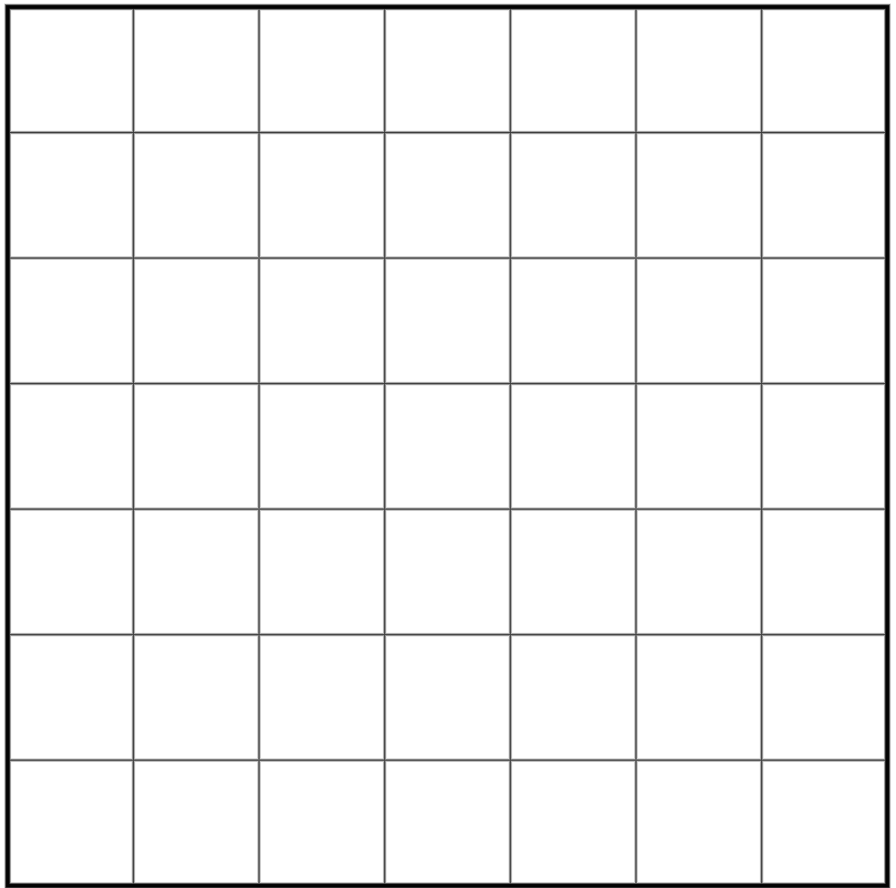
This pattern is drawn by a WebGL 2 fragment shader. Its source:

```glsl
#version 300 es
precision highp float;
// A seven by seven grid of thin dark lines on white, inside a heavier frame.
// Each fragment measures its distance to the nearest rule and to the frame,
// then turns these distances into soft-edged ink. Unit: the canvas height.

uniform vec2 u_resolution;
out vec4 fragColor;

const vec3 PAPER = vec3(1.0);
const vec3 INK = vec3(0.01);
const float CELLS = 7.0;
const vec2 GRID_MIN = vec2(0.0087, 0.0026);
const vec2 GRID_MAX = vec2(0.9992, 0.9921);
const float RULE_WIDTH = 0.0016;
const float FRAME_WIDTH = 0.0057;
const float RULE_SOFTNESS = 0.0020;
const float FRAME_SOFTNESS = 0.0017;

// Signed distance to a box with square corners, negative inside
float boxDistance(vec2 p, vec2 center, vec2 halfSize) {
    vec2 q = abs(p - center) - halfSize;
    return max(q.x, q.y);
}

// Distance to the nearest inner rule on each axis, leaving out the outer edges
vec2 ruleDistance(vec2 p, vec2 lo, vec2 hi, float cells) {
    vec2 pitch = (hi - lo) / cells;
    vec2 cell = (p - lo) / pitch;
    vec2 nearest = clamp(floor(cell + 0.5), 1.0, cells - 1.0);
    return abs(cell - nearest) * pitch;
}

// Ink coverage of a stroke with a soft edge
float stroke(float dist, float width, float soft) {
    float halfWidth = 0.5 * width;
    return 1.0 - smoothstep(halfWidth - soft, halfWidth + soft, dist);
}

void main() {
    vec2 p = gl_FragCoord.xy / u_resolution.y;
    float pixelSoft = 0.75 / u_resolution.y;
    float ruleSoft = max(RULE_SOFTNESS, pixelSoft);
    float frameSoft = max(FRAME_SOFTNESS, pixelSoft);

    // Inner rules, kept within the frame
    vec2 rules = ruleDistance(p, GRID_MIN, GRID_MAX, CELLS);
    float edge = boxDistance(p, 0.5 * (GRID_MIN + GRID_MAX), 0.5 * (GRID_MAX - GRID_MIN));
    float ruleInk = max(stroke(rules.x, RULE_WIDTH, ruleSoft),
                        stroke(rules.y, RULE_WIDTH, ruleSoft));
    ruleInk *= 1.0 - smoothstep(-frameSoft, frameSoft, edge);

    // Outer frame
    float frameInk = stroke(abs(edge), FRAME_WIDTH, frameSoft);

    fragColor = vec4(mix(PAPER, INK, max(ruleInk, frameInk)), 1.0);
}
```
